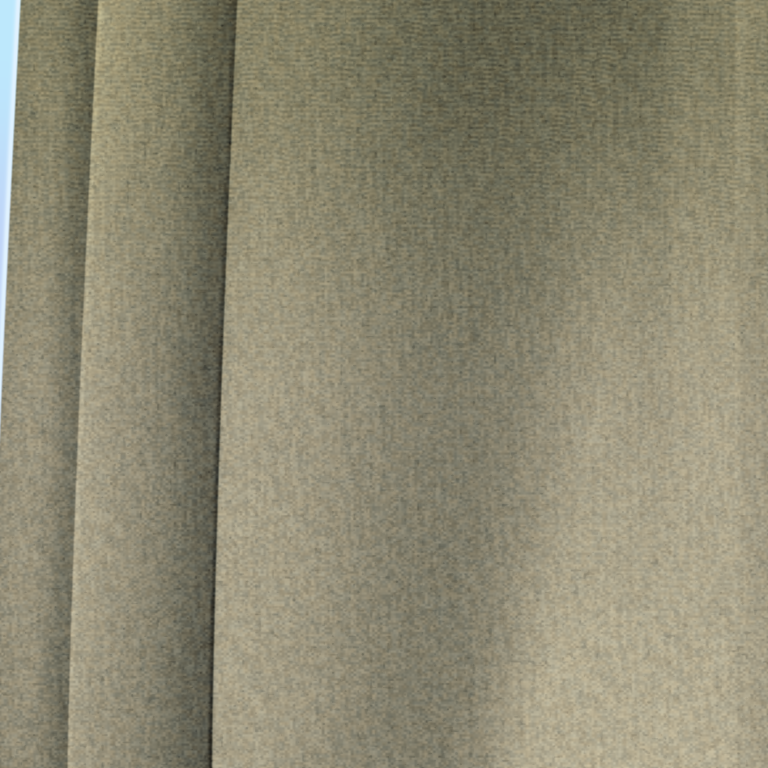
A three.js fragment shader for this texture:

```glsl
varying vec2 vUv;

float hash(vec2 p) {
  return fract(sin(dot(p, vec2(127.1, 311.7))) * 43758.5453);
}

float noise(vec2 p) {
  vec2 i = floor(p);
  vec2 f = fract(p);
  f = f * f * (3.0 - 2.0 * f);
  float low = mix(hash(i), hash(i + vec2(1.0, 0.0)), f.x);
  float high = mix(hash(i + vec2(0.0, 1.0)), hash(i + vec2(1.0, 1.0)), f.x);
  return mix(low, high, f.y);
}

// Horizontal place of a hanging edge that leans outward with height
float leaningEdge(float foot, float lean, float bend, float height) {
  return foot + lean * pow(height, bend);
}

float rightOf(float edge, float x, float blur) {
  return smoothstep(-blur, blur, x - edge);
}

float ridge(float d, float width) {
  return exp(-d * d / (width * width));
}

// Light on the narrow outer panel; t runs across the panel
float outerPanel(float t, float height) {
  float base = mix(0.54, 0.46, smoothstep(0.4, 1.0, height));
  base -= 0.03 * smoothstep(0.35, 0.0, height);
  return base + 0.03 * ridge(t - 0.35, 0.3) - 0.11 * smoothstep(0.5, 1.0, t);
}

// Light on the rounded pleat, bright on the left and deep on the right
float pleatPanel(float t, float height) {
  float base = mix(0.58, 0.55, smoothstep(0.3, 1.0, height));
  base -= 0.02 * smoothstep(0.35, 0.0, height);
  float turn = 0.07 * smoothstep(0.15, 0.65, t) + 0.15 * smoothstep(0.5, 1.0, t);
  return base + 0.05 * ridge(t, 0.15) - turn - 0.05 * smoothstep(0.94, 1.0, t);
}

// Light on the wide panel with its soft diagonal valley
float widePanel(float x, float edge, float height) {
  float valley = 0.575 + 0.105 * height;
  float topShade = smoothstep(0.45, 1.0, height);
  float left = mix(0.615, 0.475, smoothstep(edge + 0.02, valley - 0.02, x));
  float reach = mix(0.13, 0.24, height);
  float right = mix(0.485, 0.665 - 0.11 * height, smoothstep(valley, valley + reach, x));
  float light = mix(left, right, rightOf(valley, x, 0.02));
  light -= 0.03 * ridge(x - 0.84, 0.05) * height;
  light += 0.035 * rightOf(0.872, x, 0.012) * height;
  return light - 0.115 * topShade;
}

// Knitted rows, upright threads and loose grain
float weave(vec2 p) {
  float wobble = noise(p * vec2(70.0, 25.0));
  float rows = sin(6.28318 * (p.y * 150.0 + wobble * 0.9));
  float threads = noise(p * vec2(240.0, 55.0)) - 0.5;
  float grain = noise(p * vec2(290.0, 330.0)) - 0.5;
  float specks = smoothstep(0.75, 0.98, noise(p * vec2(180.0, 210.0) + 31.0));
  float rowFade = smoothstep(0.25, 1.0, p.y);
  return rows * 0.02 * rowFade + threads * 0.05 + grain * 0.11 - specks * 0.055;
}

void main() {
  float x = vUv.x;
  float height = vUv.y;
  float blur = 0.0018;

  // Edges from left to right
  float skyEdge = leaningEdge(-0.014, 0.041, 1.3, height);
  float pleatEdge = leaningEdge(0.088, 0.040, 1.3, height);
  float wideEdge = leaningEdge(0.276, 0.033, 1.4, height);
  float creaseEdge = leaningEdge(0.952, 0.006, 1.0, height);

  // Light on each panel
  float outer = outerPanel((x - skyEdge) / (pleatEdge - skyEdge), height);
  float pleat = pleatPanel((x - pleatEdge) / (wideEdge - pleatEdge), height);
  float wide = widePanel(x, wideEdge, height);
  float last = mix(0.63, 0.53, smoothstep(0.2, 1.0, height));
  last -= 0.03 * smoothstep(creaseEdge, 1.0, x);

  float light = mix(outer, pleat, rightOf(pleatEdge, x, blur));
  light = mix(light, wide, rightOf(wideEdge, x, blur));
  light = mix(light, last, rightOf(creaseEdge, x, blur * 1.5));

  // Thin rims and the dark gap beside the pleat
  light += 0.04 * ridge(x - pleatEdge - 0.003, 0.003);
  light += 0.02 * ridge(x - creaseEdge - 0.003, 0.004);
  light -= mix(0.14, 0.02, height) * ridge(x - wideEdge + 0.002, 0.003);

  // Broad unevenness and cloth texture
  light += 0.012 * (noise(vUv * vec2(14.0, 7.0)) - 0.5);
  light += weave(vUv) + 0.012;

  // Beige that cools in shade and warms toward the top, with mixed yarn colours
  float red = mix(1.015, 1.045, smoothstep(0.38, 0.6, light));
  float blue = mix(0.85, 0.785, smoothstep(0.4, 1.0, height));
  float yarn = noise(vUv * vec2(150.0, 190.0) + 7.0) - 0.5;
  vec3 cloth = light * vec3(red, 1.0, blue) + yarn * vec3(0.025, 0.0, -0.025);

  // Pale daylight past the hem
  vec3 sky = mix(vec3(0.75, 0.83, 0.97), vec3(0.74, 0.91, 0.99), smoothstep(0.65, 0.95, height));
  sky = mix(sky, vec3(0.88, 0.95, 1.0), ridge(x - skyEdge + 0.003, 0.004));
  vec3 color = mix(sky, cloth, rightOf(skyEdge, x, blur));

  gl_FragColor = vec4(color, 1.0);
}
```
